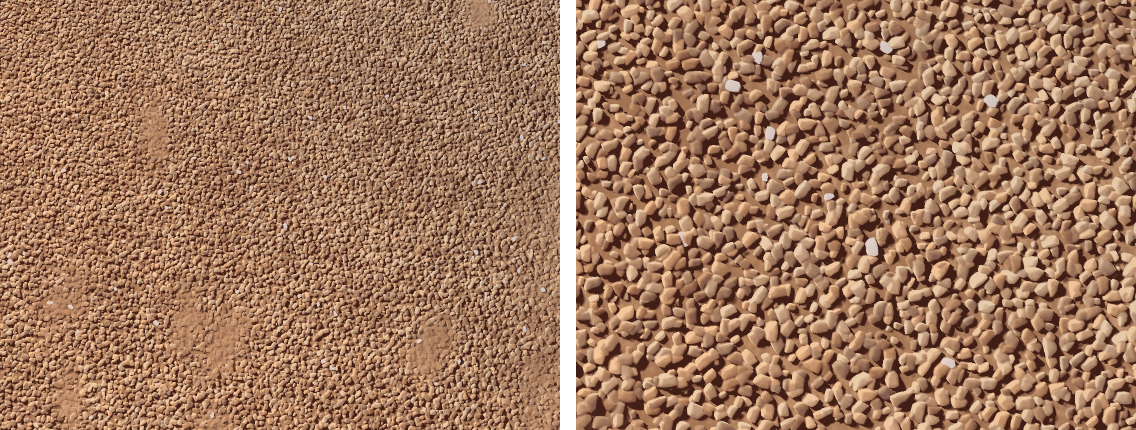
Left: the whole. Right: its middle third, enlarged.
Reproduce this texture procedurally as a Shadertoy shader.

```glsl
// Reddish crushed gravel in low sunlight, with a few ragged patches of dust.

const vec3 SHADOW = vec3(0.25, 0.12, 0.09);
const vec3 UMBER  = vec3(0.45, 0.30, 0.20);
const vec3 MAUVE  = vec3(0.52, 0.36, 0.31);
const vec3 CLAY   = vec3(0.63, 0.47, 0.35);
const vec3 TAN    = vec3(0.76, 0.60, 0.47);
const vec3 CREAM  = vec3(0.93, 0.80, 0.65);
const vec3 QUARTZ = vec3(0.90, 0.87, 0.86);
const vec3 DUST   = vec3(0.76, 0.57, 0.43);

const float GRAINS = 116.0;             // grains per canvas width at the bottom
const float RECEDE = 0.5;               // how fast grains shrink upwards
const vec2  SUN = vec2(-0.76, 0.65);    // direction towards the light
const float SUN_SLOPE = 0.6;            // height the light loses per grain width
const float SHADE_DEPTH = 0.62;
const float SLOPE_GAIN = 0.30;
const float GRAIN_VARIETY = 0.40;
const float GRIT = 0.09;                // roughness within a grain
const float PATCH_SIZE = 0.2;           // spacing of dust patches
const float PATCH_CHANCE = 0.34;
const float FLECK_CHANCE = 0.004;
const int   AA = 2;

vec4 hash4(vec2 p) {
    vec4 q = fract(p.xyxy * vec4(0.1031, 0.1030, 0.0973, 0.1099));
    q += dot(q, q.wzxy + 33.33);
    return fract((q.xxyz + q.yzzw) * q.zywx);
}

mat2 rotation(float a) {
    float c = cos(a), s = sin(a);
    return mat2(c, s, -s, c);
}

// Layered sines, roughly -1 to 1
float mottle(vec2 p) {
    float sum = 0.0, amp = 0.6;
    for (int i = 0; i < 4; i++) {
        p = rotation(1.1) * p * 1.8 + 2.3;
        sum += amp * sin(p.x + 1.6 * sin(p.y * 0.8)) * cos(p.y + sin(p.x * 0.7));
        amp *= 0.65;
    }
    return sum;
}

// Conformal map: grains stay round while shrinking towards the top
vec2 groundPlane(vec2 p) {
    float a = RECEDE * (p.x - 0.5);
    return GRAINS / RECEDE * exp(RECEDE * p.y) * vec2(sin(a), cos(a));
}

// Highest grain at a point: x = height, y = grain id
vec2 gravel(vec2 p) {
    vec2 cell = floor(p), top = vec2(0.0, 0.4);
    for (int j = -1; j <= 1; j++)
    for (int i = -1; i <= 1; i++) {
        vec2 c = cell + vec2(i, j);
        vec4 h = hash4(c);
        vec2 o = p - c - 0.5 - 0.95 * (h.xy - 0.5);
        float radius = mix(0.32, 0.78, h.z);
        vec2 e = rotation(6.283 * h.w) * o / (radius * vec2(1.15, 0.8));
        vec2 b = abs(e);
        float d = mix(length(e), max(b.x + 0.3 * e.y, b.y) * 1.1, 0.5);
        vec2 tilt = fract(h.zw * 17.0 + h.yx * 5.0) - 0.5;
        float height = 0.75 * radius * (1.0 - d * d * d) + 0.5 * fract(h.x * 29.0)
                     + 1.1 * dot(tilt, o);
        if (d < 1.0 && height > top.x) top = vec2(height, fract(h.w * 31.0 + h.x * 7.0));
    }
    return top;
}

// Ragged, scattered patches where dust buries the grains
float dustCover(vec2 p) {
    vec2 cell = floor(p / PATCH_SIZE);
    float ragged = 0.4 * mottle(p * 24.0) + 0.4 * mottle(p * 85.0), cover = 0.0;
    for (int j = -1; j <= 1; j++)
    for (int i = -1; i <= 1; i++) {
        vec2 c = cell + vec2(i, j);
        vec4 h = hash4(c + 41.0);
        vec2 o = rotation(0.9 * (h.z - 0.4)) * (p - (c + h.xy) * PATCH_SIZE);
        float d = length(o / mix(vec2(0.022, 0.04), vec2(0.04, 0.075), h.z)) + ragged;
        cover = max(cover, step(h.w, PATCH_CHANCE) * smoothstep(1.5, 0.1, d));
    }
    float edge = smoothstep(0.86, 1.0, p.x) * smoothstep(0.62, 0.35, p.y);
    return max(cover, edge * (0.5 - ragged));
}

vec3 earthRamp(float t) {
    vec3 c = mix(SHADOW, UMBER, smoothstep(0.02, 0.20, t));
    c = mix(c, MAUVE, smoothstep(0.20, 0.32, t));
    c = mix(c, CLAY, smoothstep(0.32, 0.50, t));
    c = mix(c, TAN, smoothstep(0.50, 0.76, t));
    return mix(c, CREAM, smoothstep(0.76, 1.0, t));
}

vec3 litGravel(vec2 p, float dust, float patchTone) {
    vec2 g = groundPlane(p);
    vec2 grain = gravel(g);
    float relief = 1.0 - 0.7 * dust;

    // Slope towards the sun, then shadows cast by nearby grains
    float slope = clamp((grain.x - gravel(g + SUN * 0.22).x) / 0.22, -1.3, 1.3);
    float rise = max(gravel(g + SUN * 0.45).x - 0.45 * SUN_SLOPE,
                     gravel(g + SUN * 0.9).x - 0.9 * SUN_SLOPE) - grain.x;
    float shade = smoothstep(-0.05, 0.25, rise);

    float tone = 0.63 + patchTone + GRIT * mottle(g * 1.5)
               + relief * (SLOPE_GAIN * slope - SHADE_DEPTH * shade
                           + GRAIN_VARIETY * (grain.y - 0.5));
    vec3 color = earthRamp(tone);
    color *= 1.0 + 0.14 * (fract(grain.y * 13.0) - 0.5) * vec3(-0.3, 0.3, 1.0);
    color = mix(color, DUST * (0.7 + 0.5 * tone), 0.5 * dust);
    float fleck = step(grain.y, FLECK_CHANCE) * (1.0 - shade) * step(0.3, grain.x);
    return mix(color, QUARTZ, 0.85 * fleck);
}

void mainImage(out vec4 fragColor, in vec2 fragCoord) {
    vec2 uv = fragCoord / iResolution.x;
    float dust = clamp(dustCover(uv), 0.0, 1.0);
    float patchTone = 0.07 * mottle(uv * 7.0) + 0.08 * mottle(uv * 30.0 + 5.0);

    vec3 color = vec3(0.0);
    for (int j = 0; j < AA; j++)
    for (int i = 0; i < AA; i++) {
        vec2 offset = (vec2(i, j) + 0.5) / float(AA) - 0.5;
        color += litGravel((fragCoord + offset) / iResolution.x, dust, patchTone);
    }
    color /= float(AA * AA);

    // Greyer ground to the upper right, redder to the lower left
    float grey = smoothstep(0.5, 1.6, uv.x + uv.y);
    color *= mix(vec3(1.02, 0.99, 0.97), vec3(0.93, 0.95, 0.98), grey);
    fragColor = vec4(color, 1.0);
}
```
